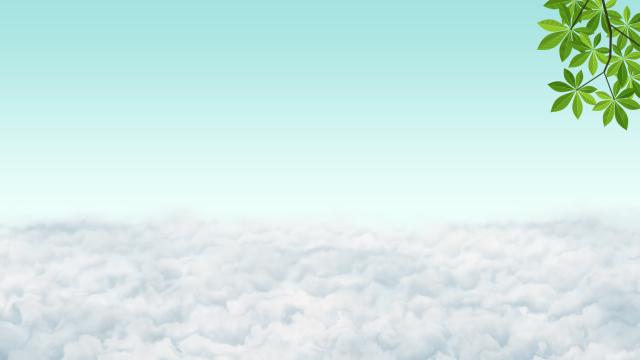
Give the GLSL for this background, as a Shadertoy shader.

```glsl
float hash(vec2 p) {
    return fract(sin(dot(p, vec2(127.1, 311.7))) * 43758.5453);
}

float noise(vec2 p) {
    vec2 i = floor(p), f = fract(p);
    f = f * f * (3.0 - 2.0 * f);
    return mix(mix(hash(i), hash(i + vec2(1, 0)), f.x),
               mix(hash(i + vec2(0, 1)), hash(i + vec2(1, 1)), f.x), f.y);
}

float fbm(vec2 p) {
    float sum = 0.0, amp = 0.52;
    for (int i = 0; i < 5; i++) {
        sum += amp * noise(p);
        p = mat2(1.6, 1.2, -1.2, 1.6) * p + 3.7;
        amp *= 0.5;
    }
    return sum;
}

float softSpot(vec2 p, vec2 center, vec2 radius) {
    vec2 d = (p - center) / radius;
    return exp(-dot(d, d));
}

// Rows of round puffs, painted from the horizon to the front
vec3 cloudSea(vec2 p) {
    vec3 lit = vec3(0.965, 0.955, 0.95), shade = vec3(0.76, 0.82, 0.85);
    vec3 color = vec3(0.91, 0.935, 0.945);
    vec2 warp = vec2(fbm(p * 20.0), fbm(p * 20.0 + 17.0)) - 0.5;
    for (int row = 0; row < 14; row++) {
        float depth = float(row) / 13.0;
        float size = mix(0.032, 0.068, depth);
        float cell = size * 1.3;
        vec2 q = p + warp * size * 1.5;
        for (int k = -1; k <= 1; k++) {
            vec2 id = vec2(floor(q.x / cell) + float(k), row);
            vec2 jitter = vec2(hash(id), hash(id + 41.3)) - 0.5;
            vec2 center = vec2((id.x + 0.5 + 0.8 * jitter.x) * cell,
                               mix(0.375, -0.04, depth) + jitter.y * size);
            vec2 d = (q - center) / (size * mix(0.6, 1.2, hash(id + 9.7)));
            d.y *= 1.15;
            float light = smoothstep(-0.9, 0.6, d.y - 0.25 * d.x);
            float cover = smoothstep(1.0, mix(0.4, 0.75, depth), length(d));
            color = mix(color, mix(shade, lit, light), cover * 0.85);
        }
    }
    color += (fbm(p * 32.0) - 0.5) * 0.07;

    // Distant haze and broad blue-grey shadows
    color = mix(color, vec3(0.945, 0.955, 0.955), 0.55 * smoothstep(0.1, 0.36, p.y));
    vec2 q = p + warp * 0.05;
    float shadow = 0.5 * softSpot(q, vec2(0.10, 0.368), vec2(0.18, 0.012))
                 + 0.4 * softSpot(q, vec2(0.90, 0.298), vec2(0.18, 0.012))
                 + 0.4 * softSpot(q, vec2(1.46, 0.370), vec2(0.16, 0.012))
                 + 0.7 * softSpot(q, vec2(1.73, 0.135), vec2(0.065, 0.08))
                 + 0.5 * softSpot(q, vec2(0.06, 0.06), vec2(0.22, 0.07))
                 + 0.35 * smoothstep(0.48, 0.75, fbm(p * vec2(3.0, 8.0) + 5.0))
                 + 0.2 * smoothstep(0.15, 0.0, p.y);
    return mix(color, color * vec3(0.80, 0.87, 0.90), min(shadow, 1.0));
}

// Pointed leaflet along +x, with a pale midrib and side veins
vec4 leaflet(vec2 q, float len, float tone, float px) {
    float t = clamp(q.x / len, 0.0, 1.0);
    float halfWidth = len * 0.175 * sin(3.14159 * pow(t, 1.3));
    float d = max(abs(q.y) - halfWidth, abs(q.x - 0.5 * len) - 0.5 * len);
    vec3 color = mix(vec3(0.22, 0.45, 0.05), vec3(0.54, 0.75, 0.17), tone);
    color *= 0.93 + 0.14 * smoothstep(-px, px, q.y);
    color += 0.025 * sin(130.0 * (t - 2.0 * abs(q.y) / len));
    color += vec3(0.18, 0.17, 0.10) * smoothstep(0.0022, 0.0, abs(q.y)) * (1.0 - t);
    return vec4(color, smoothstep(px, -px, d));
}

float twig(vec2 p, vec2 a, vec2 b, float width, float px) {
    vec2 ab = b - a;
    float d = length(p - a - ab * clamp(dot(p - a, ab) / dot(ab, ab), 0.0, 1.0));
    return smoothstep(px, -px, d - width);
}

vec3 foliage(vec3 color, vec2 p, float px) {
    // Each spray: center, reach, main direction
    const vec4 sprays[9] = vec4[9](
        vec4(1.597, 1.000, 0.090, -2.9), vec4(1.671, 0.972, 0.085, -2.0),
        vec4(1.741, 0.930, 0.090, -1.0), vec4(1.586, 0.919, 0.110, -2.6),
        vec4(1.752, 0.785, 0.078, -0.9), vec4(1.731, 0.838, 0.082, -1.5),
        vec4(1.648, 0.862, 0.085, -2.5), vec4(1.602, 0.750, 0.095, -2.4),
        vec4(1.706, 0.724, 0.093, -1.1));
    for (int s = 0; s < 9; s++) {
        for (int i = 0; i < 7; i++) {
            float side = float(i) - 3.0;
            float seed = hash(vec2(s, i) + 2.3);
            float angle = sprays[s].w + side * 0.83 + (seed - 0.5) * 0.25;
            vec2 axis = vec2(cos(angle), sin(angle)), q = p - sprays[s].xy;
            q = vec2(dot(q, axis), dot(q, vec2(-axis.y, axis.x)));
            float len = sprays[s].z * (1.0 - 0.13 * abs(side));
            vec4 leaf = leaflet(q, len, mix(0.15, 1.0, seed), px);
            color = mix(color, leaf.rgb, leaf.a);
        }
    }
    // Branch and its forks
    float wood = twig(p, vec2(1.672, 1.01), vec2(1.697, 0.91), 0.0035, px);
    wood = max(wood, twig(p, vec2(1.697, 0.91), vec2(1.695, 0.84), 0.0032, px));
    wood = max(wood, twig(p, vec2(1.695, 0.84), vec2(1.678, 0.80), 0.0025, px));
    wood = max(wood, twig(p, vec2(1.678, 0.80), vec2(1.602, 0.75), 0.0014, px));
    wood = max(wood, twig(p, vec2(1.678, 0.80), vec2(1.706, 0.724), 0.0014, px));
    wood = max(wood, twig(p, vec2(1.640, 1.01), vec2(1.586, 0.919), 0.0020, px));
    wood = max(wood, twig(p, vec2(1.697, 0.93), vec2(1.780, 0.87), 0.0020, px));
    return mix(color, vec3(0.16, 0.17, 0.08), wood * 0.9);
}

void mainImage(out vec4 fragColor, in vec2 fragCoord) {
    vec2 p = fragCoord / iResolution.y;
    float px = 0.8 / iResolution.y;

    // Sky fading to a pale horizon
    vec3 color = mix(vec3(0.935, 1.0, 0.985), vec3(0.635, 0.885, 0.875),
                     smoothstep(0.0, 1.0, 0.12 + 0.76 * clamp((p.y - 0.42) / 0.58, 0.0, 1.0)));

    if (p.y < 0.5) {
        float edge = p.y + (fbm(p * vec2(8.0, 14.0)) - 0.5) * 0.09;
        color = mix(color, cloudSea(p), smoothstep(0.43, 0.355, edge));
    }
    if (p.x > 1.4 && p.y > 0.6) color = foliage(color, p, px);
    fragColor = vec4(color, 1.0);
}
```
